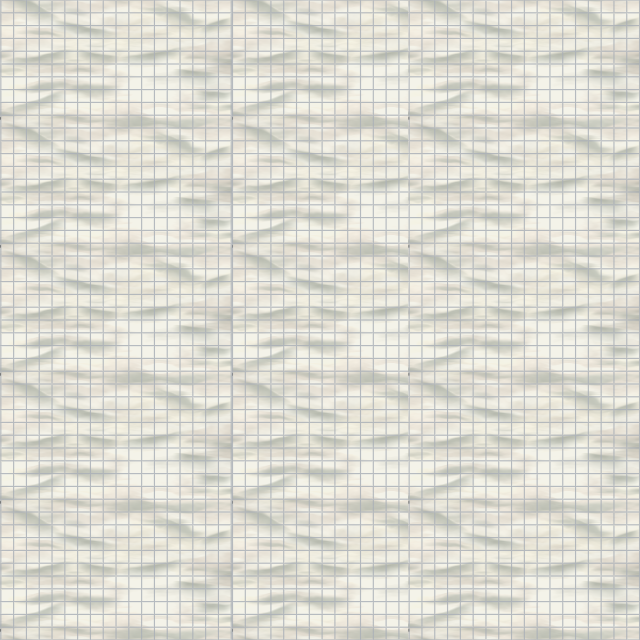
This texture is drawn by a Shadertoy shader. Its source:

```glsl
// Crumpled cream graph paper: a sheet with soft folds, repeated in columns of
// alternating width and five rows, ruled with a fine blue-grey square grid.
// Folds are tapered slanted strokes over side-lit noise that wraps in y.

// Layout, measured in grid cells
const float CELLS = 50.0;          // cells across the canvas
const float SHEET_HEIGHT = 10.0;   // five rows of sheets
const float WIDE_SHEET = 18.1;     // full sheet width
const float PAIR_WIDTH = 31.9;     // one full sheet plus one cropped sheet
const float LINE_HALF = 0.045;
const float LINE_OFFSET = 0.065;   // first vertical rule from the sheet edge
const float LINE_OPACITY = 0.85;

// Relief strengths
const float BEND = 0.6;            // waviness of folds, in cells
const float FOLD_SHADOW = 0.9;
const float FOLD_LIGHT = 0.75;
const float CRUMPLE_SHADOW = 0.85;
const float CRUMPLE_LIGHT = 0.9;
const float LIGHT_STEP = 0.65;     // height difference distance, in cells
const float BROAD_TONE = 0.16;     // slow light and dark bands
const float FINE_TONE = 0.11;      // small crinkles
const vec2 PATCH_CENTER = vec2(12.2, 3.5);
const vec2 PATCH_RADIUS = vec2(3.3, 1.8);
const vec2 MARK_CENTER = vec2(0.04, 0.75);
const vec2 MARK_HALF = vec2(0.04, 0.10);

const vec3 BEIGE  = vec3(0.900, 0.875, 0.828);
const vec3 CREAM  = vec3(0.945, 0.930, 0.870);
const vec3 WHITE  = vec3(0.955, 0.952, 0.915);
const vec3 SHADOW = vec3(0.730, 0.745, 0.700);
const vec3 RULE   = vec3(0.665, 0.688, 0.718);
const vec3 MARK   = vec3(0.36, 0.37, 0.37);

// Main folds: centre x, centre y, half length, slope
const int FOLDS = 11;
const vec4 FOLD[FOLDS] = vec4[](
    vec4(2.5, 9.5, 2.6, -0.40), vec4(6.5, 8.2, 3.1, -0.15),
    vec4(3.1, 5.65, 3.5, 0.19), vec4(7.6, 5.85, 2.2, -0.18),
    vec4(11.9, 5.95, 3.3, 0.18), vec4(7.2, 3.15, 2.6, 0.03),
    vec4(2.8, 2.2, 3.1, 0.26), vec4(14.0, 9.1, 2.4, -0.32),
    vec4(16.9, 8.3, 1.6, 0.20), vec4(16.8, 3.0, 2.0, 0.0),
    vec4(15.3, 4.3, 2.2, -0.12));

float hash(vec2 p) {
    vec3 q = fract(p.xyx * 0.1031);
    q += dot(q, q.yzx + 33.33);
    return fract((q.x + q.y) * q.z);
}

// Value noise that wraps vertically after periodY lattice rows
float noise(vec2 p, float periodY, float seed) {
    vec2 i = floor(p), f = p - i;
    f = f * f * (3.0 - 2.0 * f);
    float y0 = mod(i.y, periodY) + seed;
    float y1 = mod(i.y + 1.0, periodY) + seed;
    return mix(mix(hash(vec2(i.x, y0)), hash(vec2(i.x + 1.0, y0)), f.x),
               mix(hash(vec2(i.x, y1)), hash(vec2(i.x + 1.0, y1)), f.x), f.y);
}

// Layered noise, stretched along x; rows counts lattice rows per sheet
float streaks(vec2 p, float stretch, float rows, float seed) {
    float sum = 0.0, amp = 0.53;
    for (int i = 0; i < 4; i++) {
        float k = rows / SHEET_HEIGHT;
        sum += amp * noise(p * vec2(k / stretch, k), rows, seed);
        rows *= 2.0;
        amp *= 0.5;
        seed += 71.0;
    }
    return sum;
}

// x: broad shadow below the fold edges, y: light along their upper side
vec2 foldRelief(vec2 p) {
    vec2 relief = vec2(0.0);
    for (int i = 0; i < FOLDS; i++) {
        vec4 f = FOLD[i];
        float dx = p.x - f.x;
        float dy = p.y - f.y - f.w * dx;
        dy -= SHEET_HEIGHT * round(dy / SHEET_HEIGHT);
        float taper = 1.0 - smoothstep(0.25, 1.0, abs(dx) / f.z);
        float t = dy / (dy < 0.0 ? 0.62 : 0.14);
        float above = (dy - 0.60) / 0.45;
        relief = max(relief, taper * exp(-vec2(t * t, above * above)));
    }
    return relief;
}

vec3 paper(vec2 p) {
    // Bend the sheet so that folds and streaks waver
    vec2 q = p + vec2(0.0, BEND * (2.0 * streaks(p, 2.5, 5.0, 11.0) - 1.0));
    vec3 color = mix(BEIGE, CREAM, smoothstep(0.40, 0.62, streaks(q, 3.0, 5.0, 300.0)));

    // Side-lit crumples from the height difference across a short step
    float height = streaks(q, 5.0, 8.0, 800.0);
    float slope = streaks(q + vec2(0.0, LIGHT_STEP), 5.0, 8.0, 800.0) - height;
    float patchDist = length((q - PATCH_CENTER) / PATCH_RADIUS);
    float bright = 1.0 - smoothstep(0.5, 1.1, patchDist);
    float lit = CRUMPLE_LIGHT * smoothstep(0.0, 0.16, -slope);
    float dark = CRUMPLE_SHADOW * smoothstep(0.02, 0.32, slope) * (1.0 - 0.5 * bright);

    vec2 relief = foldRelief(q);
    color = mix(color, WHITE, max(max(lit, 0.85 * bright), FOLD_LIGHT * relief.y));
    color = mix(color, SHADOW, max(FOLD_SHADOW * relief.x, dark));
    float tone = BROAD_TONE * (streaks(q, 4.0, 4.0, 1200.0) - 0.5)
               + FINE_TONE * (streaks(q, 3.0, 20.0, 1700.0) - 0.5);
    return min(color + tone, WHITE);
}

void mainImage(out vec4 fragColor, in vec2 fragCoord) {
    vec2 p = CELLS * fragCoord / iResolution.xy;
    vec2 pixel = CELLS / iResolution.xy;

    // Sheet coordinates: each column restarts at its left edge
    p.x = mod(p.x, PAIR_WIDTH);
    p.x -= WIDE_SHEET * step(WIDE_SHEET, p.x);
    p.y = mod(p.y, SHEET_HEIGHT);

    // Ruled grid, then a small dark nick on the left edge of each sheet
    vec2 g = p - vec2(LINE_OFFSET, 0.0);
    vec2 rule = clamp((LINE_HALF - abs(g - round(g))) / pixel + 0.5, 0.0, 1.0);
    vec3 color = mix(paper(p), RULE, LINE_OPACITY * max(rule.x, rule.y));
    vec2 nick = clamp((MARK_HALF - abs(p - MARK_CENTER)) / pixel + 0.5, 0.0, 1.0);
    fragColor = vec4(mix(color, MARK, 0.7 * nick.x * nick.y), 1.0);
}
```
